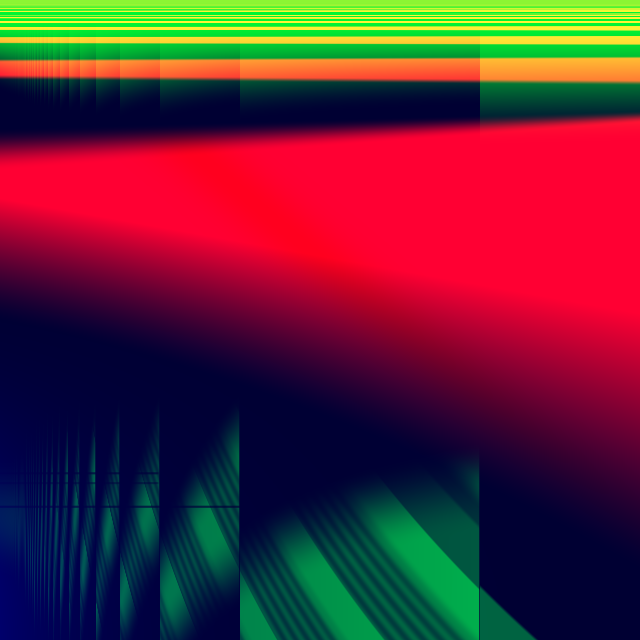
Reproduce this background procedurally as a three.js fragment shader.

```glsl
varying vec2 vUv;

// Reciprocal stripes that crowd together towards the top edge
float topStripes(float x, float depth) {
  float phase = 0.1514 / max(depth, 0.004);
  float wave = cos(6.28318 * (phase - 0.43));
  float stripe = smoothstep(0.2 - 0.5 * x, 0.7 - 0.5 * x, wave);
  return mix(0.55, stripe, smoothstep(0.004, 0.02, depth));
}

// Wide band with a crisp upper edge and a long lower fade
float redBand(float x, float depth) {
  float rise = smoothstep(0.2 - 0.027 * x, 0.267 - 0.075 * x, depth);
  float start = 0.31 + 0.18 * x;
  float end = 0.5 + 0.2 * x + 0.19 * x * x;
  float fall = clamp((depth - start) / (end - start), 0.0, 1.0);
  return rise * pow(1.0 - fall, 1.35);
}

// Green light at the top, stepped by the reciprocal cells
float topGreen(float x, float depth, float cell, float across) {
  float reach = 0.19 - 0.025 * across - 0.035 * exp(-12.0 * x);
  reach += cell < 0.5 ? 0.04 : 0.0;
  return 0.96 * (1.0 - smoothstep(0.03, reach, depth));
}

// Slanted bands that steepen towards the left
float slantedBands(float x, float depth) {
  float slant = depth - 0.75 * log(max(x, 0.005));
  float q = fract((slant - 1.135) / 0.245);
  float bright = smoothstep(0.0, 0.02, q) * (1.0 - smoothstep(0.28, 0.5, q));
  float hatch = 0.5 + 0.13 * sin(slant * 210.0) * smoothstep(1.15, 1.3, slant);
  hatch *= mix(0.6, 1.0, smoothstep(1.035, 1.045, slant));
  return mix(0.75, mix(hatch, 1.0, bright), smoothstep(0.02, 0.14, x));
}

float darkLine(float depth, float place) {
  return 1.0 - smoothstep(0.0008, 0.0025, abs(depth - place));
}

// Leaf-shaped green cells along the bottom
float lowerGreen(float x, float depth, float cell, float across) {
  float bands = slantedBands(x, depth);
  if (cell < 0.5) {
    float slant = depth - 0.75 * log(x);
    return 0.39 * smoothstep(1.128, 1.136, slant);
  }
  float top = mix(0.82, cell < 1.5 ? 0.69 : 0.61, across);
  float light = smoothstep(top, top + 0.14, depth);
  if (cell > 1.5) {
    float bottom = 1.0 + 0.4 * x - 0.2 * across;
    light *= 1.0 - smoothstep(bottom - 0.14, bottom, depth);
    float lines = darkLine(depth, 0.7917);
    float shortLines = darkLine(depth, 0.7396) + 0.7 * darkLine(depth, 0.755);
    lines += shortLines * (1.0 - smoothstep(0.245, 0.25, x));
    light *= 1.0 - 0.7 * min(lines, 1.0);
  }
  return light * bands * (0.34 + 0.46 * x);
}

void main() {
  float x = max(vUv.x, 0.0005);
  float depth = 1.0 - vUv.y;

  // Cells end at 0.75, 0.75 / 2, 0.75 / 3 and so on
  float u = 0.75 / x;
  float cell = floor(u);
  float across = mix(0.5, 1.0 - fract(u), smoothstep(0.015, 0.06, x));
  float cellEdge = smoothstep(0.0, min(0.003 * u * u, 0.9), fract(u));
  cellEdge = mix(0.8, cellEdge, smoothstep(0.015, 0.06, x));

  float band = redBand(x, depth);
  float red = max(band, topStripes(x, depth) * (1.0 - smoothstep(0.14, 0.15, depth)));
  float leaves = lowerGreen(x, depth, cell, across) * cellEdge;
  float green = max(topGreen(x, depth, cell, across), leaves);

  // Navy base, a blue lower left corner and a warm diagonal in the red
  float blue = 0.2 + 0.22 * exp(-6.0 * x) * smoothstep(0.45, 1.0, depth);
  blue += 0.14 * leaves;
  float diagonal = (depth - 0.234 - 0.857 * (x - 0.3)) / 0.06;
  blue -= 0.08 * band * exp(-diagonal * diagonal);

  gl_FragColor = vec4(red, green, blue, 1.0);
}
```
